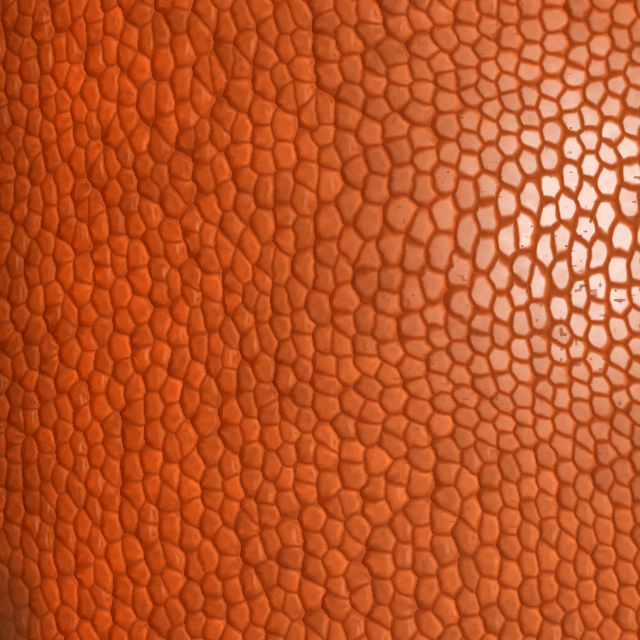
Give the GLSL for this texture, as a three.js fragment shader.

```glsl
// Pebbled orange leather: a staggered, jittered Voronoi grid of rounded bumps,
// shaded by a low light from the right, with a glossy hot spot at the right
// that turns the bump tops pale while the grooves stay orange brown.
varying vec2 vUv;

float hash(vec2 p) {
  return fract(sin(dot(p, vec2(127.1, 311.7))) * 43758.5453);
}

float noise(vec2 p) {
  vec2 i = floor(p);
  vec2 f = fract(p);
  f = f * f * (3.0 - 2.0 * f);
  return mix(mix(hash(i), hash(i + vec2(1.0, 0.0)), f.x),
             mix(hash(i + vec2(0.0, 1.0)), hash(i + 1.0), f.x), f.y);
}

// Finds the vectors to the nearest and second nearest bump, and the bump's id.
void findPebbles(vec2 p, float jitter, out vec2 nearest, out vec2 second, out vec2 id) {
  float d1 = 100.0;
  float d2 = 100.0;
  nearest = second = vec2(9.0);
  id = vec2(0.0);
  for (int i = -2; i <= 2; i++) {
    float column = floor(p.x) + float(i);
    float shift = 0.5 * mod(column, 2.0);
    for (int j = -2; j <= 2; j++) {
      vec2 cell = vec2(column, floor(p.y - shift) + float(j));
      vec2 offset = vec2(hash(cell), hash(cell + 57.3)) - 0.5;
      vec2 toCentre = cell + vec2(0.5, 0.5 + shift) + jitter * offset - p;
      float d = dot(toCentre, toCentre);
      if (d < d1) {
        d2 = d1;
        second = nearest;
        d1 = d;
        nearest = toCentre;
        id = cell;
      } else if (d < d2) {
        d2 = d;
        second = toCentre;
      }
    }
  }
}

void main() {
  vec2 uv = vUv;

  // Bend the rows gently and squeeze the columns towards the left edge.
  vec2 p = uv * vec2(30.0, 24.5);
  p += 1.5 * (vec2(noise(uv * 4.0), noise(uv * 4.0 + 19.0)) - 0.5);
  p += vec2(-2.0 * exp(-5.0 * uv.x), 3.0 * uv.x * uv.x);
  p += 0.16 * (vec2(noise(uv * 65.0), noise(uv * 65.0 + 7.0)) - 0.5);

  vec2 nearest, second, id;
  findPebbles(p, mix(0.62, 0.36, smoothstep(0.4, 0.85, uv.x)), nearest, second, id);
  vec2 local = -nearest;
  float edge = dot(0.5 * (nearest + second), normalize(second - nearest));
  float radius = length(local);
  float tone = hash(id + 3.7);

  // Relief masks: groove between bumps, flat top, and sloping rim.
  float groove = max(1.0 - smoothstep(0.0, 0.15, edge), 0.8 * smoothstep(0.48, 0.68, radius));
  float top = smoothstep(0.06, 0.21, edge) * (1.0 - smoothstep(0.4, 0.56, radius));
  float rim = 1.0 - smoothstep(0.08, 0.4, edge);
  float tilt = dot(local, vec2(0.9, 0.35)) * rim;

  // Broad sheen and its bright core.
  vec2 fromSpot = uv - vec2(0.93, 0.65);
  float sheen = exp(-dot(fromSpot / vec2(0.27, 0.34), fromSpot / vec2(0.27, 0.34)));
  float core = exp(-dot(fromSpot / vec2(0.17, 0.22), fromSpot / vec2(0.17, 0.22)));

  // Leather colour, deeper at the left, with soft mottling.
  vec3 color = mix(vec3(0.75, 0.265, 0.055), vec3(0.79, 0.36, 0.16),
                   smoothstep(0.05, 0.75, uv.x));
  float mottle = noise(uv * 90.0) - 0.5;
  color *= 1.0 + 0.12 * (tone - 0.5) + 0.1 * mottle + 0.1 * (noise(uv * 7.0) - 0.5);
  color += tilt * vec3(0.36, 0.26, 0.18) * (1.0 - 0.6 * core);
  color = mix(color, mix(vec3(0.57, 0.18, 0.035), vec3(0.66, 0.29, 0.11), sheen),
              groove * mix(0.62, 0.85, sheen));

  // Thin upright glints on the lit side of some bumps.
  float glint = smoothstep(0.15, 0.0, abs(local.x - 0.23)) * smoothstep(0.4, 0.05, abs(local.y));
  glint *= smoothstep(0.55, 1.0, hash(id + 11.1)) * (1.0 - sheen);
  color = mix(color, vec3(0.95, 0.6, 0.4), 0.5 * glint * (1.0 - groove));

  // Gloss on the tops, broken by small worn pits.
  float wear = noise(uv * 130.0 + 31.0);
  float gloss = top * (0.8 + 0.4 * tone) * (0.85 + 0.3 * noise(uv * 75.0));
  color = mix(color, vec3(0.88, 0.56, 0.41), clamp(0.95 * gloss * sheen, 0.0, 1.0));
  color = mix(color, vec3(0.99, 0.86, 0.81), clamp(1.15 * gloss * core, 0.0, 1.0));
  float pit = smoothstep(0.8, 0.95, wear) * smoothstep(0.4, 0.8, hash(id + 23.9));
  color = mix(color, vec3(0.55, 0.22, 0.12), pit * (0.25 + 0.4 * sheen));

  // Shade towards the left edge and the dull lower left corner.
  color *= 1.0 - 0.16 * smoothstep(0.12, 0.0, uv.x);
  float corner = smoothstep(0.2, 0.0, length(uv * vec2(2.2, 1.0)));
  color = mix(color, vec3(0.36, 0.2, 0.1), 0.65 * corner);
  color += 0.025 * (noise(uv * 220.0) - 0.5);

  gl_FragColor = vec4(clamp(color, 0.0, 1.0), 1.0);
}
```
